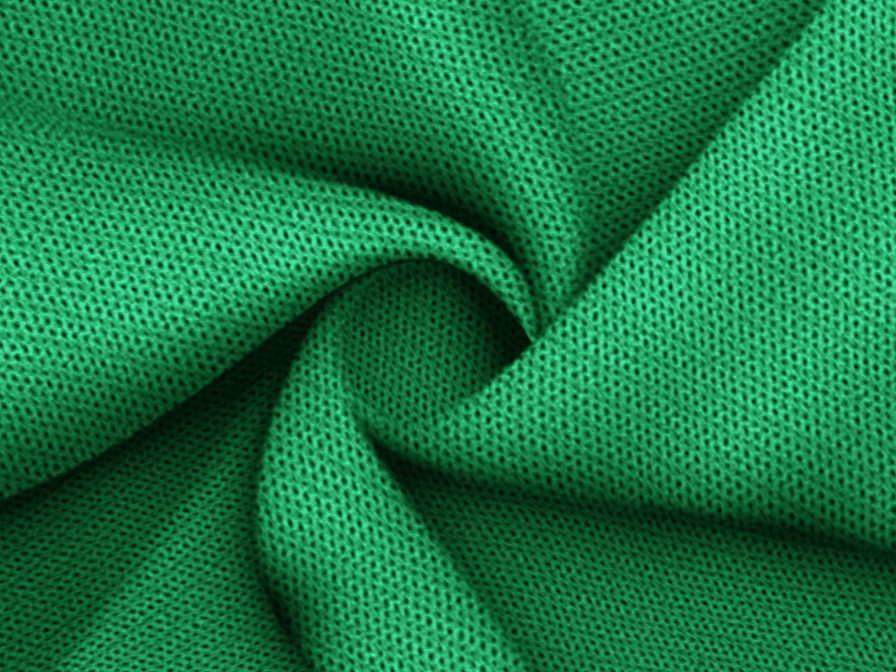
This texture is drawn by a WebGL 2 fragment shader. Its source:

```glsl
#version 300 es
precision highp float;
// Green knitted cloth twisted into a spiral of soft folds around a shaded cup.
uniform vec2 u_resolution;
out vec4 fragColor;

vec2 hashGradient(vec2 cell) {
  vec2 h = vec2(dot(cell, vec2(127.1, 311.7)), dot(cell, vec2(269.5, 183.3)));
  return fract(sin(h) * 43758.5) * 2.0 - 1.0;
}

float gradientNoise(vec2 p) {
  vec2 i = floor(p), f = p - i, u = f * f * (3.0 - 2.0 * f), e = vec2(1.0, 0.0);
  float low = mix(dot(hashGradient(i), f), dot(hashGradient(i + e), f - e), u.x);
  float high = mix(dot(hashGradient(i + e.yx), f - e.yx),
                   dot(hashGradient(i + e.xx), f - e.xx), u.x);
  return mix(low, high, u.y);
}

vec2 cubic(vec2 a, vec2 b, vec2 c, vec2 d, float t) {
  float s = 1.0 - t;
  return s * s * s * a + 3.0 * s * s * t * b + 3.0 * s * t * t * c + t * t * t * d;
}

// Signed distance to a cubic curve (positive on its left) and position along it.
vec2 crease(vec2 p, vec2 a, vec2 b, vec2 c, vec2 d) {
  const int STEPS = 24;
  float nearest = 1e3;
  vec2 result = vec2(0.0), from = a;
  for (int i = 1; i <= STEPS; i++) {
    vec2 to = cubic(a, b, c, d, float(i) / float(STEPS));
    vec2 along = to - from, rel = p - from;
    float h = clamp(dot(rel, along) / dot(along, along), 0.0, 1.0);
    float dist = length(rel - along * h);
    if (dist < nearest) {
      nearest = dist;
      float side = along.x * rel.y - along.y * rel.x;
      result = vec2(side < 0.0 ? -dist : dist, (float(i) - 1.0 + h) / float(STEPS));
    }
    from = to;
  }
  return result;
}

float cover(float d, float softness) { return smoothstep(-softness, softness, d); }
float shadow(float d, float reach) { return exp(-max(d, 0.0) / reach); }
float band(float d, float width) { return exp(-d * d / (width * width)); }

// Staggered dark eyelets between slanted raised threads.
float knit(vec2 p, float angle, vec2 density) {
  float c = cos(angle), s = sin(angle);
  vec2 q = mat2(c, -s, s, c) * p * density;
  q.x += 0.5 * mod(floor(q.y), 2.0);
  vec2 cell = fract(q) - 0.5;
  cell.x += 0.35 * cell.y;
  float eyelet = exp(-dot(cell * cell, vec2(15.0, 11.0)));
  float thread = sin(6.2832 * (q.x + 0.35 * q.y));
  return 0.23 - eyelet + 0.14 * thread;
}

// Tone in x and knit relief in y.
vec2 foldedCloth(vec2 p, vec2 weave) {
  const vec2 OPEN = vec2(57.0, 68.0), TIGHT = vec2(64.0, 84.0);
  vec2 rollTop = crease(p, vec2(-0.035, 0.852), vec2(0.399, 0.722), vec2(0.816, 0.74), vec2(0.799, 0.497));
  vec2 rollBase = crease(p, vec2(-0.035, 0.241), vec2(0.451, 0.41), vec2(0.573, 0.826), vec2(0.795, 0.479));
  vec2 ridge = crease(p, vec2(0.608, 1.035), vec2(0.694, 0.844), vec2(0.833, 0.757), vec2(0.825, 0.531));
  vec2 ridgeEnd = crease(p, vec2(0.747, 1.035), vec2(0.868, 0.844), vec2(0.92, 0.653), vec2(0.807, 0.479));
  vec2 rim = crease(p, vec2(1.259, 1.035), vec2(0.903, 0.601), vec2(0.616, 0.21), vec2(0.514, 0.427));
  vec2 rimBase = crease(p, vec2(0.521, 0.392), vec2(0.608, 0.253), vec2(0.972, 0.271), vec2(1.372, 0.167));
  vec2 lipLeft = crease(p, vec2(0.503, 0.592), vec2(0.391, 0.41), vec2(0.286, 0.132), vec2(0.521, -0.042));
  vec2 lipRight = crease(p, vec2(0.514, 0.41), vec2(0.573, 0.271), vec2(0.694, 0.167), vec2(0.816, -0.042));
  vec2 pleat = crease(p, vec2(0.45, 0.58), vec2(0.33, 0.271), vec2(0.208, 0.167), vec2(0.069, -0.024));

  // Valley and upper ridge
  float valley = 0.56 - 0.2 * shadow(-rim.x, 0.07) - 0.14 * smoothstep(0.95, 0.55, p.y);
  vec2 cloth = vec2(valley, knit(weave, 0.35, OPEN));
  float hollow = shadow(rollTop.x, 0.075) * smoothstep(0.0, 0.75, rollTop.y) * cover(-ridge.x - 0.02, 0.05);
  float upper = 0.52 + 0.12 * band(ridge.x, 0.07) - 0.42 * hollow
              - 0.1 * shadow(rollTop.x, 0.05) - 0.09 * shadow(-ridgeEnd.x, 0.035);
  cloth = mix(cloth, vec2(upper, knit(weave, -0.25, OPEN)), cover(-ridgeEnd.x, 0.022));

  // Broad left roll
  float across = clamp(rollBase.x / max(rollBase.x - rollTop.x, 0.001), 0.0, 1.0);
  float roll = 0.3 + 0.34 * smoothstep(0.0, 0.38, across) - 0.13 * smoothstep(0.55, 1.0, across)
             - 0.16 * smoothstep(0.78, 1.0, rollBase.y);
  float rollMask = cover(-rollTop.x, mix(0.05, 0.006, smoothstep(0.0, 0.6, rollTop.y)));
  cloth = mix(cloth, vec2(roll, knit(weave, -0.2, OPEN)), rollMask);

  // Pleated cloth, standing lip and lower right cloth beneath the roll
  float below = cover(-rollBase.x, 0.006), underRoll = shadow(-rollBase.x, 0.05);
  float pleated = mix(0.37, 0.51, cover(pleat.x, 0.025)) - 0.27 * underRoll - 0.32 * shadow(-lipLeft.x, 0.05);
  cloth = mix(cloth, vec2(pleated, knit(weave, 0.7, TIGHT)), below);
  float lipShade = shadow(-lipRight.x, 0.03) * smoothstep(0.05, 0.4, lipRight.y);
  float lip = 0.62 - 0.2 * shadow(lipLeft.x, 0.025) - 0.2 * lipShade - 0.36 * underRoll
            - 0.35 * band(length(p - vec2(0.4, 0.08)), 0.09);
  cloth = mix(cloth, vec2(lip, knit(weave, -0.45, OPEN)), below * cover(lipLeft.x, 0.008));
  float lower = 0.5 - 0.36 * shadow(-rimBase.x, 0.07) - 0.17 * shadow(lipRight.x, 0.05);
  cloth = mix(cloth, vec2(lower, knit(weave, -0.2, TIGHT)), cover(lipRight.x, 0.012) * cover(-rimBase.x, 0.02));

  // Central cup
  float cupEdge = 0.135 * (1.0 - length((p - vec2(0.645, 0.483)) / vec2(0.142, 0.126)));
  float cup = 0.5 - 0.36 * shadow(-rollBase.x, 0.085) - 0.15 * smoothstep(0.64, 0.79, p.x)
            - 0.1 * shadow(cupEdge, 0.02) * smoothstep(0.5, 0.4, p.y);
  cloth = mix(cloth, vec2(cup, knit(weave, -0.6, TIGHT)), below * cover(cupEdge, 0.018));

  // Broad right roll
  float right = 0.62 - 0.07 * shadow(rim.x, 0.015)
              - 0.36 * shadow(rimBase.x, mix(0.018, 0.06, smoothstep(0.0, 0.45, rimBase.y)))
              + 0.03 * sin(rim.x * 24.0) - 0.05 * smoothstep(0.2, 0.55, rim.x);
  float rightMask = cover(rim.x, 0.006) * cover(rimBase.x, 0.016) * smoothstep(0.52, 0.56, p.x);
  return mix(cloth, vec2(right, knit(weave, -0.5, OPEN)), rightMask);
}

void main() {
  vec2 p = gl_FragCoord.xy / u_resolution.y;
  p.x *= 1.33333 * u_resolution.y / u_resolution.x;
  vec2 fuzz = 0.0025 * vec2(gradientNoise(p * 70.0), gradientNoise(p * 70.0 + 31.0));
  vec2 drift = 0.025 * vec2(gradientNoise(p * 4.0), gradientNoise(p * 4.0 + 17.0));
  vec2 cloth = foldedCloth(p + fuzz, p + fuzz + drift);
  float tone = 0.475 + 1.18 * (cloth.x - 0.47) + 0.05 * gradientNoise(p * 6.0);
  tone = max(tone, 0.09);
  tone *= 1.0 + 0.76 * cloth.y + 0.45 * gradientNoise(p * 140.0);
  tone = clamp(tone, 0.06, 0.88);
  // Green deepens in shade and gains a cool tint in light
  fragColor = vec4(0.34 * tone * tone, tone, tone * (0.33 + 0.44 * tone), 1.0);
}
```
